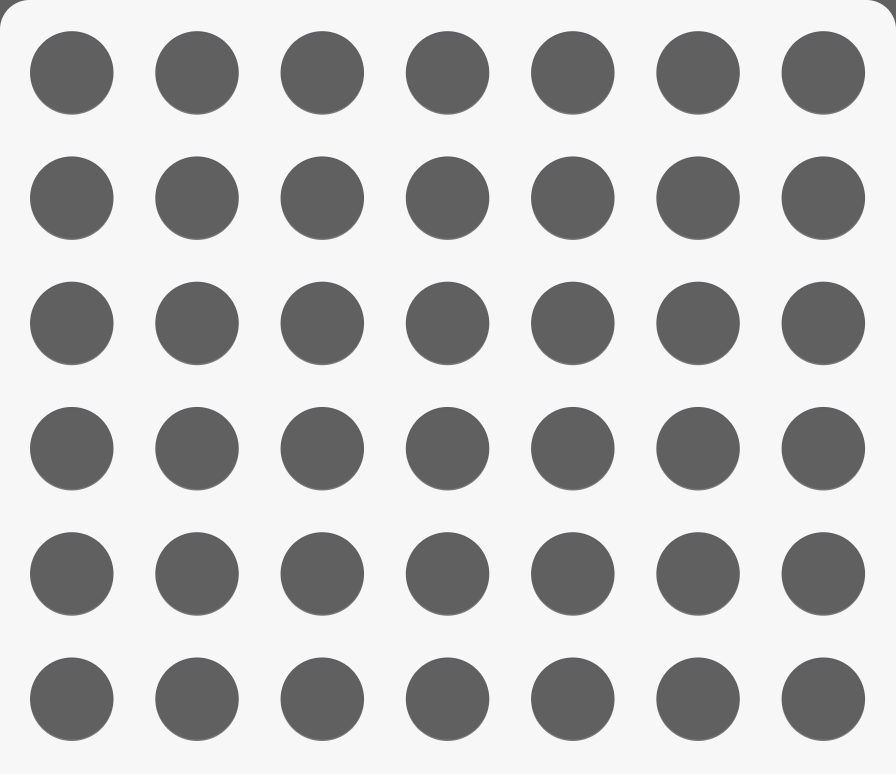
Reproduce this pattern procedurally as a WebGL 1 fragment shader.

```glsl
precision highp float;
// Pale panel with rounded top corners, punched with a 7 by 6 grid of grey holes.
uniform vec2 u_resolution;

float coverage(float dist, float pixel) {
  return clamp(0.5 - dist / pixel, 0.0, 1.0);
}

// Signed distance to a panel rounded at its top corners only; p.y runs down from the top.
float panelDistance(vec2 p, float radius) {
  vec2 q = vec2(abs(p.x - 0.5) - 0.5, -p.y) + radius;
  return length(max(q, 0.0)) + min(max(q.x, q.y), 0.0) - radius;
}

void main() {
  // Canvas width is one unit, with the origin at the top left.
  float pixel = 1.0 / u_resolution.x;
  vec2 p = vec2(gl_FragCoord.x, u_resolution.y - gl_FragCoord.y) * pixel;

  // Offset from the centre of the nearest hole.
  vec2 firstCentre = vec2(0.0801, 0.0814);
  float pitch = 0.1398;
  vec2 cell = clamp(floor((p - firstCentre) / pitch + 0.5), vec2(0.0), vec2(6.0, 5.0));
  vec2 offset = p - firstCentre - cell * pitch;
  float radius = 0.0466;

  // Hole floor, with a faint cool shade under the top edge and a lighter lower lip.
  vec3 holeGrey = vec3(0.378);
  float shade = 1.0 - coverage(length(offset - vec2(0.0, 0.0016)) - radius, pixel);
  float lip = 1.0 - coverage(length(offset + vec2(0.0, 0.0016)) - radius, pixel);
  vec3 hole = mix(holeGrey, vec3(0.365, 0.362, 0.385), shade);
  hole = mix(hole, vec3(0.47, 0.465, 0.48), lip);

  // Panel over the dark backing, then the holes.
  float panel = coverage(panelDistance(p, 0.033), pixel);
  vec3 color = mix(holeGrey, vec3(0.969), panel);
  color = mix(color, hole, coverage(length(offset) - radius, pixel));
  gl_FragColor = vec4(color, 1.0);
}
```
